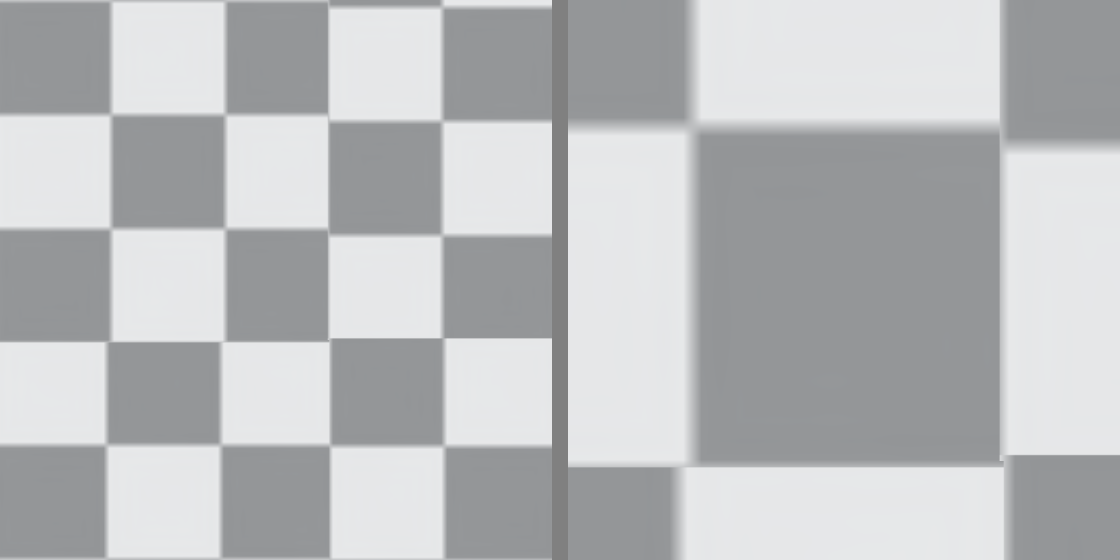
Left, the full canvas; right, a detail of the centre.
Reproduce this pattern procedurally as a Shadertoy shader.

```glsl
// Grey and white checkerboard, about five tiles each way, joined from four
// slightly misaligned patches. Each patch is a product of clamped sine waves,
// which gives soft tile edges; layered sines add a faint compression mottle.

const float PI = 3.14159265;
const vec2 PITCH = vec2(0.2070, 0.2037);   // tile size in canvas units
const float EDGE_SOFTNESS = 0.0055;        // half width of a blurred edge
const vec3 DARK = vec3(0.580, 0.588, 0.596);
const vec3 LIGHT = vec3(0.902, 0.907, 0.912);

// Signed checker through a tile corner: +1 on light tiles, -1 on dark ones.
float checker(vec2 uv, vec2 corner, vec2 softness) {
    vec2 wave = sin(PI * (uv - corner) / PITCH);
    vec2 side = clamp(wave * PITCH / (PI * softness), -1.0, 1.0);
    return side.x * side.y;
}

// Faint rings that follow the tile outline and fade towards its middle.
float edgeRipple(vec2 uv, vec2 corner) {
    vec2 inset = 0.5 - abs(fract((uv - corner) / PITCH) - 0.5);
    float d = min(inset.x, inset.y);
    return sin(55.0 * d) * exp(-7.0 * d);
}

// One patch: checker value in x, ripple in y.
vec2 patchSample(vec2 uv, vec2 corner, vec2 softness) {
    return vec2(checker(uv, corner, softness), edgeRipple(uv, corner));
}

// Crisp antialiased step across a seam.
float seamStep(float position, float seam, float pixel) {
    return smoothstep(-pixel, pixel, position - seam);
}

// Slow uneven tone from layered sines.
float mottle(vec2 uv) {
    float sum = 0.0;
    float amplitude = 0.5;
    vec2 q = uv * 23.0;
    for (int i = 0; i < 3; i++) {
        sum += amplitude * sin(q.x + 1.3 * sin(q.y)) * sin(q.y + 0.7);
        q = mat2(1.6, 1.2, -1.2, 1.6) * q + 2.1;
        amplitude *= 0.5;
    }
    return sum;
}

void mainImage(out vec4 fragColor, in vec2 fragCoord) {
    vec2 uv = fragCoord / iResolution.xy;
    vec2 pixel = 1.0 / iResolution.xy;
    vec2 softness = max(vec2(EDGE_SOFTNESS), pixel);

    // Four patches, each with its own shift of the grid
    vec2 upperLeft = patchSample(uv, vec2(0.2015, 0.7949), softness);
    vec2 upperRight = patchSample(uv, vec2(0.5942, 0.7832), softness);
    vec2 lowerLeft = patchSample(uv, vec2(0.4001, 0.2051), softness);
    vec2 lowerRight = patchSample(uv, vec2(0.8049, 0.2031), softness);

    // Join left and right halves along their own horizontal seams
    vec2 left = mix(lowerLeft, upperLeft, seamStep(uv.y, 0.3885, pixel.y));
    vec2 right = mix(lowerRight, upperRight, seamStep(uv.y, 0.3958, pixel.y));

    // The vertical seam steps sideways between the lower and upper rows
    float seamX = mix(0.5965, 0.5940, step(0.392, uv.y));
    vec2 tile = mix(left, right, seamStep(uv.x, seamX, pixel.x));

    // Colour with slight wear
    vec3 color = mix(DARK, LIGHT, 0.5 + 0.5 * tile.x);
    color += 0.004 * tile.y + 0.003 * mottle(uv);
    fragColor = vec4(color, 1.0);
}
```
